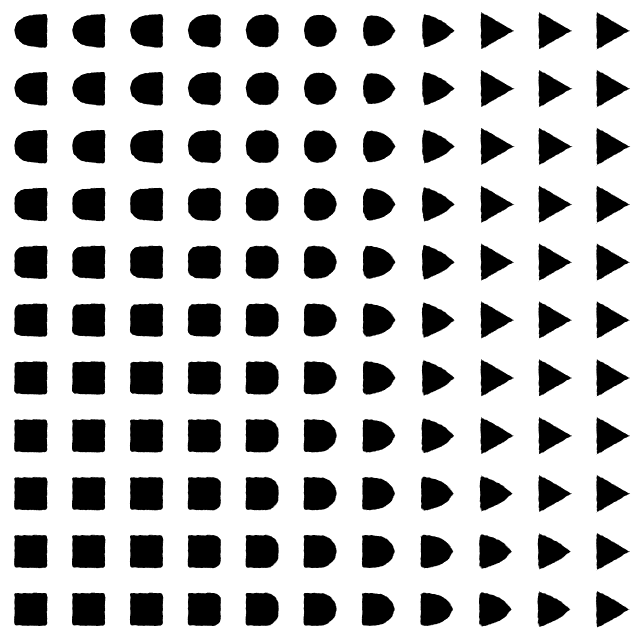
Give the GLSL for this pattern, as a Shadertoy shader.

```glsl
// Draws an 11 by 11 grid of black shapes morphing between square, bullet, disc and triangle.

const float SPACING = 0.0904;   // distance between shape centres
const float HALF_SIZE = 0.0255; // half the width of a square
const float LAST_CELL = 5.0;    // cells on each side of the central one
const vec3 INK = vec3(0.0);
const vec3 PAPER = vec3(1.0);

vec2 hashGradient(vec2 lattice) {
    vec3 h = fract(vec3(lattice.xyx) * vec3(0.1031, 0.1030, 0.0973));
    h += dot(h, h.yzx + 33.33);
    float angle = 6.2832 * fract((h.x + h.y) * h.z);
    return vec2(cos(angle), sin(angle));
}

float gradientNoise(vec2 p) {
    vec2 i = floor(p), f = p - i;
    vec2 w = f * f * f * (f * (f * 6.0 - 15.0) + 10.0);
    float a = dot(hashGradient(i), f);
    float b = dot(hashGradient(i + vec2(1, 0)), f - vec2(1, 0));
    float c = dot(hashGradient(i + vec2(0, 1)), f - vec2(0, 1));
    float d = dot(hashGradient(i + 1.0), f - 1.0);
    return mix(mix(a, b, w.x), mix(c, d, w.x), w.y);
}

// Square whose left and right corners have their own radius
float roundedSquare(vec2 p, float halfSize, float leftRadius, float rightRadius) {
    float radius = p.x < 0.0 ? leftRadius : rightRadius;
    vec2 q = abs(p) - halfSize + radius;
    return min(max(q.x, q.y), 0.0) + length(max(q, 0.0)) - radius;
}

// Equilateral triangle pointing right
float triangle(vec2 p, float back, float tip) {
    return max(-p.x - back, 0.5 * (p.x - tip) + 0.866 * abs(p.y));
}

// Shape for a grid place, with (0,0) at lower left and (1,1) at upper right
float morphShape(vec2 p, vec2 place) {
    float leftRound = mix(0.1, 1.0, smoothstep(0.25, 0.95, place.y));
    float rightRound = mix(0.14, 1.0, smoothstep(0.15, 0.52, place.x));

    // Bullets on the upper left narrow towards their nose
    float taper = 0.12 * leftRound * (1.0 - rightRound);
    vec2 q = p;
    q.y /= 1.0 + taper * (p.x / HALF_SIZE - 0.5);
    float body = roundedSquare(q, HALF_SIZE, leftRound * HALF_SIZE, rightRound * HALF_SIZE);

    // The triangle takes over later in the lowest rows
    float fullAt = 1.12 - 0.3 * smoothstep(0.0, 0.4, place.y);
    float sharpness = smoothstep(0.43, fullAt, place.x);
    return mix(body, triangle(p, 0.77 * HALF_SIZE, 1.23 * HALF_SIZE), sharpness);
}

void mainImage(out vec4 fragColor, in vec2 fragCoord) {
    float side = min(iResolution.x, iResolution.y);
    vec2 p = (fragCoord - 0.5 * iResolution.xy) / side;

    // Repeat over the grid
    vec2 cell = clamp(floor(p / SPACING + 0.5), -LAST_CELL, LAST_CELL);
    vec2 local = p - cell * SPACING;
    float d = morphShape(local, 0.5 + 0.5 * cell / LAST_CELL);

    // Rough, hand-cut outline
    d += 0.0012 * gradientNoise(local * 130.0 + 17.0);
    d += 0.0006 * gradientNoise(local * 300.0 + 41.0);

    float coverage = clamp(0.5 - d * side, 0.0, 1.0);
    fragColor = vec4(mix(PAPER, INK, coverage), 1.0);
}
```
